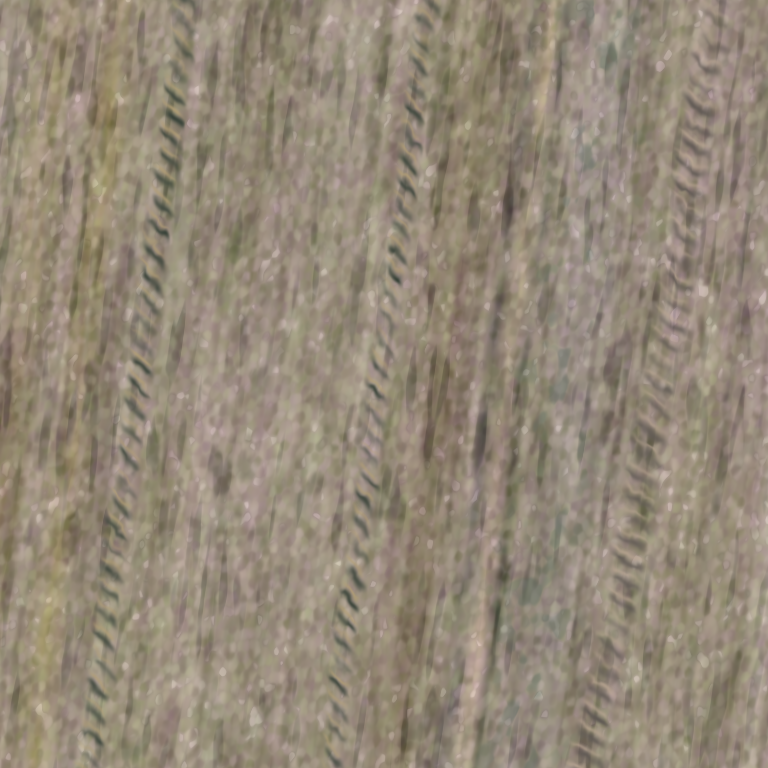
Write a three.js fragment shader that draws this texture.

```glsl
// A dry stubble field seen from above: leaning streaks of straw and soil,
// crossed by three tyre tracks of about thirty slanted lug prints each.
// Smooth cellular noise gives grain and streaks; a loop presses in the tracks.
varying vec2 vUv;

vec3 hash3(vec2 p) {
  vec3 q = fract(p.xyx * vec3(0.1031, 0.1030, 0.0973));
  q += dot(q, q.yxz + 33.33);
  return fract((q.xxy + q.yzz) * q.zyx);
}

// Smooth cellular noise: soft blobs in three channels centred on zero
vec3 cells(vec2 p) {
  vec2 base = floor(p);
  vec3 sum = vec3(0.0);
  float total = 0.3;
  for (int j = -1; j <= 1; j++) {
    for (int i = -1; i <= 1; i++) {
      vec2 cell = base + vec2(float(i), float(j));
      vec2 d = cell + hash3(cell + 71.0).xy - p;
      float weight = pow(max(1.0 - dot(d, d), 0.0), 3.0);
      sum += weight * (hash3(cell) - 0.5);
      total += weight;
    }
  }
  return 1.3 * sum / total;
}

float band(float x, float centre, float width) {
  float d = (x - centre) / width;
  return exp(-d * d);
}

// Field colour: s runs across the sowing rows, y along them
vec3 field(float s, float y) {
  vec3 broad = cells(vec2(s * 16.0, y * 2.0) + 40.0);
  vec3 streak = cells(vec2(s * 65.0, y * 3.5) + 90.0);
  vec3 straw = cells(vec2(s * 115.0, y * 16.0) + 120.0);
  vec3 clump = cells(vec2(s * 50.0, y * 32.0) + 150.0);
  vec3 grain = cells(vec2(s * 125.0, y * 90.0) + 230.0);

  // Broad strips of ochre straw, brown soil and mauve earth
  vec3 color = vec3(0.603, 0.555, 0.488);
  float ochre = band(s, 0.04, 0.022) + 0.5 * band(s, -0.04, 0.03);
  color = mix(color, vec3(0.62, 0.555, 0.41), ochre * (0.55 + broad.y + straw.y));
  color = mix(color, vec3(0.55, 0.495, 0.405), 0.7 * band(s, 0.51, 0.04));
  color = mix(color, vec3(0.565, 0.53, 0.50), 0.6 * band(s, 0.69, 0.05));
  color = mix(color, vec3(0.66, 0.60, 0.555), 0.65 * smoothstep(0.84, 1.0, s));

  // Furrows: two dark ones around a pale ridge, and a faint one at the right
  float broken = 0.8 + 1.1 * clump.z + 0.8 * straw.z;
  float furrow = band(s, 0.577, 0.008) + band(s, 0.622, 0.007) + 0.5 * band(s, 0.888, 0.006);
  color -= vec3(0.12, 0.105, 0.09) * furrow * broken;
  color += vec3(0.05, 0.035, 0.005) * band(s, 0.601, 0.009) * (0.7 + 1.5 * straw.x);
  color += 0.009 * sin(s * 190.0 + 2.0 * sin(s * 31.0));

  // Brightness, then slight green and mauve tints
  color += 0.135 * grain.x + 0.075 * clump.x + 0.075 * straw.x;
  color += 0.11 * streak.x + 0.05 * broad.x;
  color += vec3(-0.022, 0.014, -0.035) * (grain.y + 0.8 * clump.y + 0.9 * streak.y);
  color += vec3(0.008, -0.006, 0.04) * (grain.z + 0.6 * clump.z + 0.6 * broad.z);

  // Dark gaps between stalks, pale flecks and sparse blue-green weeds
  color -= vec3(0.09, 0.08, 0.07) * smoothstep(0.12, 0.4, straw.z - 0.4 * clump.x);
  color += 0.09 * smoothstep(0.22, 0.42, grain.z) * smoothstep(-0.1, 0.2, clump.x);
  float weed = smoothstep(0.15, 0.4, clump.y + 0.3 * grain.y);
  return mix(color, vec3(0.36, 0.41, 0.39), weed * (0.06 + 0.35 * band(s, 0.67, 0.05)));
}

void main() {
  float y = vUv.y;
  float s = vUv.x - 0.12 * y + 0.002 * sin(y * 9.0 + vUv.x * 14.0);
  vec3 color = field(s, y);
  vec3 rough = cells(vUv * vec2(90.0, 70.0) + 310.0);

  // Tyre tracks; the last is wider, bowed, fainter and slightly folded
  for (int i = 0; i < 3; i++) {
    float n = float(i);
    float wide = 0.5 * n * (n - 1.0);
    float centre = 0.115 + 0.315 * n + 0.02 * wide + (0.13 + 0.038 * wide) * y
                 + 0.048 * wide * y * (1.0 - y) + 0.0015 * sin(y * 17.0 + n * 2.0);
    float u = (vUv.x - centre) / (0.018 - 0.002 * n + 0.011 * wide) + 0.3 * rough.y;
    float fold = 0.25 * wide * smoothstep(0.35, 0.7, y);
    float v = y * (33.5 + 2.0 * wide) + 0.5 * u - fold * abs(u)
            + 0.15 * sin(y * 23.0 + n * 3.0) + 0.25 * rough.x;
    vec3 wear = hash3(vec2(floor(v), n * 17.0 + 5.0));
    float f = fract(v) - 0.5;
    float strength = (0.4 + 0.6 * wear.x) * (1.0 - 0.1 * wide) * (1.0 + 0.6 * rough.z);

    // Each lug: a dark hollow with a sunlit rim above it
    float side = 0.4 * (wear.y - 0.5);
    float hollow = band(f, -0.07, 0.16 + 0.06 * wear.z) * (1.0 - smoothstep(0.4, 1.1, abs(u - side)));
    float rim = band(f, 0.3, 0.12) * (1.0 - smoothstep(0.4, 1.1, abs(u + 0.15)));
    vec3 shade = mix(vec3(0.26, 0.29, 0.25), vec3(0.37, 0.345, 0.325), wide);
    vec3 sunlit = mix(vec3(0.70, 0.62, 0.46), vec3(0.74, 0.66, 0.58), wide);
    color = mix(color, sunlit, 0.7 * strength * rim);
    color = mix(color, shade, 0.92 * strength * hollow);
  }
  gl_FragColor = vec4(clamp(color, 0.0, 1.0), 1.0);
}
```
